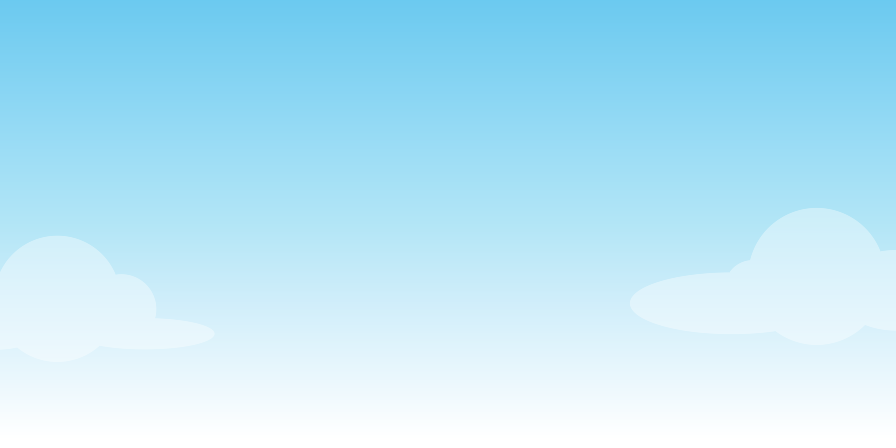
Write a Shadertoy shader that draws this background.

```glsl
// A pale daytime sky with a translucent cloud at each side.
// The sky is a vertical gradient through five stops; each cloud is a union
// of ellipses, laid over the sky as one flat veil of white.

const vec3 ZENITH   = vec3(0.42, 0.79, 0.94);
const vec3 UPPER    = vec3(0.61, 0.865, 0.96);
const vec3 MIDDLE   = vec3(0.70, 0.90, 0.965);
const vec3 LOWER    = vec3(0.81, 0.93, 0.98);
const vec3 HORIZON  = vec3(1.0);
const vec3 CLOUD    = vec3(1.0);
const float OPACITY = 0.37;

// Linear blend of two colours between two heights
vec3 blendTo(vec3 below, vec3 above, float low, float high, float height) {
    return mix(below, above, clamp((height - low) / (high - low), 0.0, 1.0));
}

vec3 skyColor(float height) {
    vec3 color = blendTo(HORIZON, LOWER, 0.02, 0.333, height);
    color = blendTo(color, MIDDLE, 0.333, 0.5, height);
    color = blendTo(color, UPPER, 0.5, 0.667, height);
    return blendTo(color, ZENITH, 0.667, 1.0, height);
}

// Approximate signed distance to an ellipse
float ellipse(vec2 p, vec2 center, vec2 radii) {
    vec2 q = (p - center) / radii;
    float scaled = length(q);
    float slope = max(length(q / radii), 1e-4);
    return scaled * (scaled - 1.0) / slope;
}

float leftCloud(vec2 p) {
    float d = ellipse(p, vec2(0.128, 0.333), vec2(0.141));
    d = min(d, ellipse(p, vec2(0.271, 0.310), vec2(0.078)));
    d = min(d, ellipse(p, vec2(0.323, 0.255), vec2(0.156, 0.035)));
    return min(d, ellipse(p, vec2(-0.013, 0.284), vec2(0.130, 0.065)));
}

float rightCloud(vec2 p) {
    float d = ellipse(p, vec2(1.823, 0.383), vec2(0.153));
    d = min(d, ellipse(p, vec2(1.680, 0.357), vec2(0.0625)));
    d = min(d, ellipse(p, vec2(1.633, 0.323), vec2(0.227, 0.069)));
    return min(d, ellipse(p, vec2(2.0, 0.352), vec2(0.135, 0.090)));
}

// Coverage of a shape, softened across one pixel
float coverage(float dist, float pixel) {
    return 1.0 - smoothstep(-0.5 * pixel, 0.5 * pixel, dist);
}

void mainImage(out vec4 fragColor, in vec2 fragCoord) {
    // Canvas height is one unit, width is two
    vec2 p = fragCoord / iResolution.xy * vec2(2.0, 1.0);
    float pixel = 1.0 / iResolution.y;

    // Sky, then both clouds
    vec3 color = skyColor(p.y);
    float clouds = min(leftCloud(p), rightCloud(p));
    color = mix(color, CLOUD, OPACITY * coverage(clouds, pixel));

    fragColor = vec4(color, 1.0);
}
```
